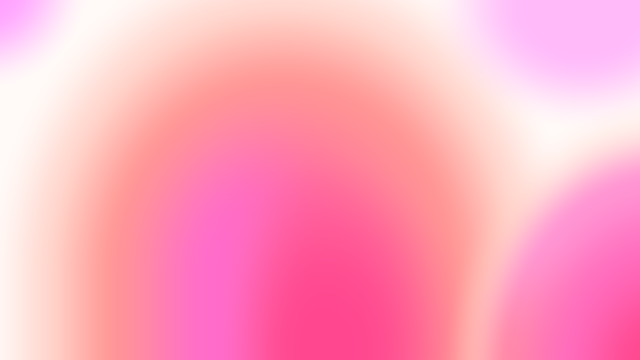
Write a Shadertoy shader that draws this background.

```glsl
// Soft mesh gradient: a hot pink dome in peach and white haze, with lilac corners.

const vec3 WHITE   = vec3(1.00, 0.98, 0.97);
const vec3 PEACH   = vec3(1.00, 0.81, 0.77);
const vec3 SALMON  = vec3(1.00, 0.59, 0.58);
const vec3 ROSE    = vec3(1.00, 0.43, 0.62);
const vec3 MAGENTA = vec3(1.00, 0.42, 0.80);
const vec3 ORCHID  = vec3(1.00, 0.59, 0.83);
const vec3 BLUSH   = vec3(1.00, 0.54, 0.66);
const vec3 HOT     = vec3(1.00, 0.28, 0.56);
const vec3 LILAC   = vec3(1.00, 0.73, 0.98);
const vec3 VIOLET  = vec3(1.00, 0.64, 1.00);

// Distance from a centre, measured in radii of an ellipse.
float ellipse(vec2 p, vec2 centre, vec2 radii) {
    return length((p - centre) / radii);
}

// 1 inside the inner distance, fading to 0 at the outer one.
float fade(float d, float inner, float outer) {
    return 1.0 - smoothstep(inner, outer, d);
}

// Arch with straight sides below its centre, coloured from core to haze.
vec3 dome(vec2 p, vec2 centre, vec2 radii) {
    vec2 q = vec2(p.x, max(p.y, centre.y));
    float r = ellipse(q, centre, radii);
    vec3 c = mix(MAGENTA, ROSE, smoothstep(0.55, 0.95, p.x));
    c = mix(c, SALMON, smoothstep(0.35, 1.05, r));
    c = mix(c, PEACH, smoothstep(0.92, 1.35, r));
    return mix(c, WHITE, smoothstep(1.20, 1.70, r));
}

// Glow with a steep left flank and a long right one.
float coreGlow(vec2 p, vec2 centre, float left, float right, float height) {
    float width = p.x < centre.x ? left : right;
    return fade(ellipse(p, centre, vec2(width, height)), 0.2, 1.1);
}

// Corner lobe: peach rim, orchid body and hot centre.
vec3 addLobe(vec3 base, vec2 p, vec2 centre, vec2 radii) {
    float s = ellipse(p, centre, radii);
    vec3 body = mix(BLUSH, ORCHID, smoothstep(0.0, 0.35, p.y));
    vec3 c = mix(HOT, mix(MAGENTA, ROSE, 0.35), smoothstep(0.10, 0.48, s));
    c = mix(c, body, smoothstep(0.40, 0.74, s));
    c = mix(c, PEACH, smoothstep(0.70, 0.94, s));
    return mix(base, c, fade(s, 0.70, 1.02));
}

void mainImage(out vec4 fragColor, in vec2 fragCoord) {
    // Height spans 0..1 and width 0..16/9.
    vec2 p = fragCoord / iResolution.xy * vec2(16.0 / 9.0, 1.0);

    // Main arch and its core
    vec3 color = dome(p, vec2(0.787, 0.236), vec2(0.490, 0.555));
    color = mix(color, HOT, coreGlow(p, vec2(0.89, 0.03), 0.26, 0.42, 0.51));

    // Lilac corners
    float leftCorner = ellipse(p, vec2(-0.05, 1.05), vec2(0.31));
    float rightCorner = ellipse(p, vec2(1.62, 0.98), vec2(0.44, 0.35));
    color = mix(color, VIOLET, fade(leftCorner, 0.25, 1.0));
    color = mix(color, LILAC, fade(rightCorner, 0.35, 1.0));

    // Lower right lobe
    color = addLobe(color, p, vec2(1.85, -0.04), vec2(0.625, 0.765));

    fragColor = vec4(color, 1.0);
}
```
